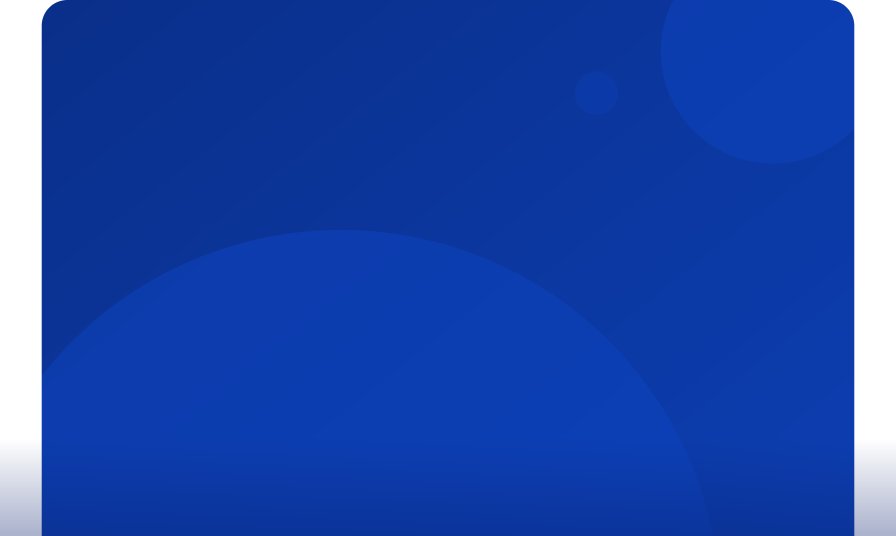
Reproduce this background procedurally as a WebGL 2 fragment shader.

```glsl
#version 300 es
precision highp float;

uniform vec2 u_resolution;
out vec4 outColor;

const vec3 PAPER = vec3(1.0);
const vec3 NAVY = vec3(0.039, 0.184, 0.541);
const vec3 ROYAL = vec3(0.047, 0.243, 0.698);
const vec3 BUBBLE = vec3(0.049, 0.259, 0.745);
const vec3 SHADOW = vec3(0.039, 0.130, 0.424);

float circle(vec2 p, vec2 center, float radius) {
    return length(p - center) - radius;
}

float roundedBox(vec2 p, vec2 halfSize, float radius) {
    vec2 q = abs(p) - halfSize + radius;
    return length(max(q, 0.0)) + min(max(q.x, q.y), 0.0) - radius;
}

// Antialiased coverage of a signed distance
float coverage(float dist, float pixel) {
    return clamp(0.5 - dist / pixel, 0.0, 1.0);
}

vec3 addBubble(vec3 base, vec2 p, vec2 center, float radius, float alpha, float pixel) {
    return mix(base, BUBBLE, alpha * coverage(circle(p, center, radius), pixel));
}

// Slanted gradient from the upper left to the lower right
vec3 slantedGradient(vec2 p, vec2 start, vec2 direction, float span) {
    float t = dot(p - start, direction) / span;
    return mix(NAVY, ROYAL, clamp(t, 0.0, 1.0));
}

void main() {
    // Height is one unit, x is centered
    float pixel = 1.0 / u_resolution.y;
    vec2 p = gl_FragCoord.xy * pixel;
    p.x -= 0.5 * u_resolution.x * pixel;

    // Panel fill with translucent bubbles
    vec3 panel = slantedGradient(p, vec2(-0.758, 1.0), vec2(0.62, -0.78), 1.72);
    panel = addBubble(panel, p, vec2(-0.200, -0.137), 0.708, 0.55, pixel);
    panel = addBubble(panel, p, vec2(0.606, 0.904), 0.209, 0.55, pixel);
    panel = addBubble(panel, p, vec2(0.277, 0.826), 0.0403, 0.35, pixel);

    // Panel runs off the bottom edge, so only its top corners show
    float panelDist = roundedBox(p, vec2(0.758, 1.0), 0.048);
    vec3 color = mix(PAPER, panel, coverage(panelDist, pixel));

    // Shadow rising from the bottom edge
    float shade = 0.35 * clamp(1.0 - p.y / 0.182, 0.0, 1.0);
    outColor = vec4(mix(color, SHADOW, shade), 1.0);
}
```
